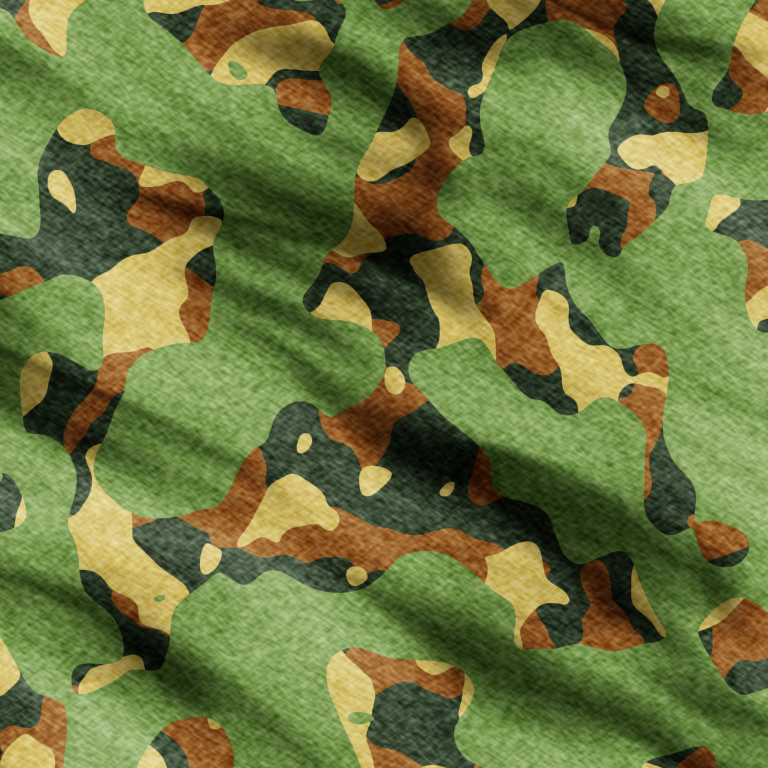
Give the GLSL for this pattern, as a WebGL 2 fragment shader.

```glsl
#version 300 es
precision highp float;
// Woodland camouflage cloth: thresholded gradient noise cuts the patches,
// stretched noise makes diagonal folds and a brushed fibre grain,
// and both shade the dyes through a gamma curve.

uniform vec2 u_resolution;
out vec4 fragColor;

// Random unit gradient for a lattice cell.
vec2 gradientAt(vec2 cell) {
  float angle = 6.28318 * fract(sin(dot(cell, vec2(127.1, 311.7))) * 43758.5453);
  return vec2(cos(angle), sin(angle));
}

// Gradient noise, roughly -0.7 to 0.7.
float noise(vec2 p) {
  vec2 i = floor(p), f = fract(p);
  vec2 u = f * f * f * (f * (f * 6.0 - 15.0) + 10.0);
  vec2 e = vec2(1.0, 0.0);
  float low = mix(dot(gradientAt(i), f), dot(gradientAt(i + e), f - e), u.x);
  float high = mix(dot(gradientAt(i + e.yx), f - e.yx), dot(gradientAt(i + 1.0), f - 1.0), u.x);
  return mix(low, high, u.y);
}

mat2 rotation(float angle) {
  float c = cos(angle), s = sin(angle);
  return mat2(c, -s, s, c);
}

// Two octaves, the second turned to hide the lattice.
float blobs(vec2 p, float detail) {
  return noise(p) + detail * noise(rotation(0.9) * p * 2.1 + 17.3);
}

// Antialiased coverage of the region where the field is positive.
float cover(float field) {
  float w = 0.7 * fwidth(field) + 1e-5;
  return smoothstep(-w, w, field);
}

vec3 camouflage(vec2 p) {
  const vec3 GREEN = vec3(0.47, 0.60, 0.31);
  const vec3 DARK = vec3(0.20, 0.26, 0.18);
  const vec3 BROWN = vec3(0.59, 0.37, 0.16);
  const vec3 YELLOW = vec3(0.82, 0.74, 0.41);

  // A gentle warp rounds and bends the outlines.
  p += 0.03 * vec2(noise(p * 6.0 + 3.7), noise(p * 6.0 + 41.2));

  vec3 dye = mix(DARK, BROWN, cover(blobs(rotation(0.5) * p * vec2(9.0, 10.0) + 23.6, 0.25) - 0.07));
  dye = mix(dye, YELLOW, cover(blobs(rotation(1.1) * p * 10.0 + 67.4, 0.25) - 0.13));

  // Green ground surrounds the mixed patches, with a few small islands.
  float ground = blobs(rotation(0.3) * p * vec2(5.8, 5.0) + 8.5, 0.38) + 0.01;
  float islands = noise(p * 12.0 + 91.8) - 0.52;
  return mix(dye, GREEN, max(cover(ground), cover(islands)));
}

// Creases falling to the lower right; negative in the shadows.
float folds(vec2 p) {
  vec2 q = rotation(-0.52) * p;
  q.y += 0.05 * noise(q * vec2(2.5, 3.0) + 5.1);
  float broad = noise(q * vec2(1.7, 6.5) + 12.4);
  float narrow = noise(q * vec2(3.2, 15.0) + 31.9);
  float ripple = noise(q * vec2(6.0, 30.0) + 77.1);
  float crease = smoothstep(0.10, 0.0, abs(noise(q * vec2(1.8, 7.5) + 54.3)));
  crease *= smoothstep(0.0, 0.3, -broad);
  return 0.75 * broad + 0.5 * narrow + 0.16 * ripple - 0.2 * crease;
}

// Fine brushed streaks along the cloth, crossed by a fainter set.
float fibres(vec2 p) {
  vec2 along = rotation(-0.55) * p;
  vec2 across = rotation(0.6) * p;
  float grain = noise(along * vec2(50.0, 170.0)) + 0.9 * noise(along * vec2(110.0, 270.0) + 7.7);
  grain += 0.8 * noise(across * vec2(60.0, 200.0) + 19.2);
  return grain + 0.4 * noise(along * vec2(18.0, 60.0) + 2.9);
}

void main() {
  vec2 uv = gl_FragCoord.xy / min(u_resolution.x, u_resolution.y);

  float fold = folds(uv);
  float light = 1.5 * fold + 0.58 * fibres(uv) - 0.02;

  // The gamma keeps shadows saturated and bleaches the lit cloth.
  vec3 color = pow(camouflage(uv), vec3(exp2(-light)));
  color *= mix(0.5, 1.0, smoothstep(-0.5, 0.02, fold));

  fragColor = vec4(clamp(color, 0.0, 1.0), 1.0);
}
```
